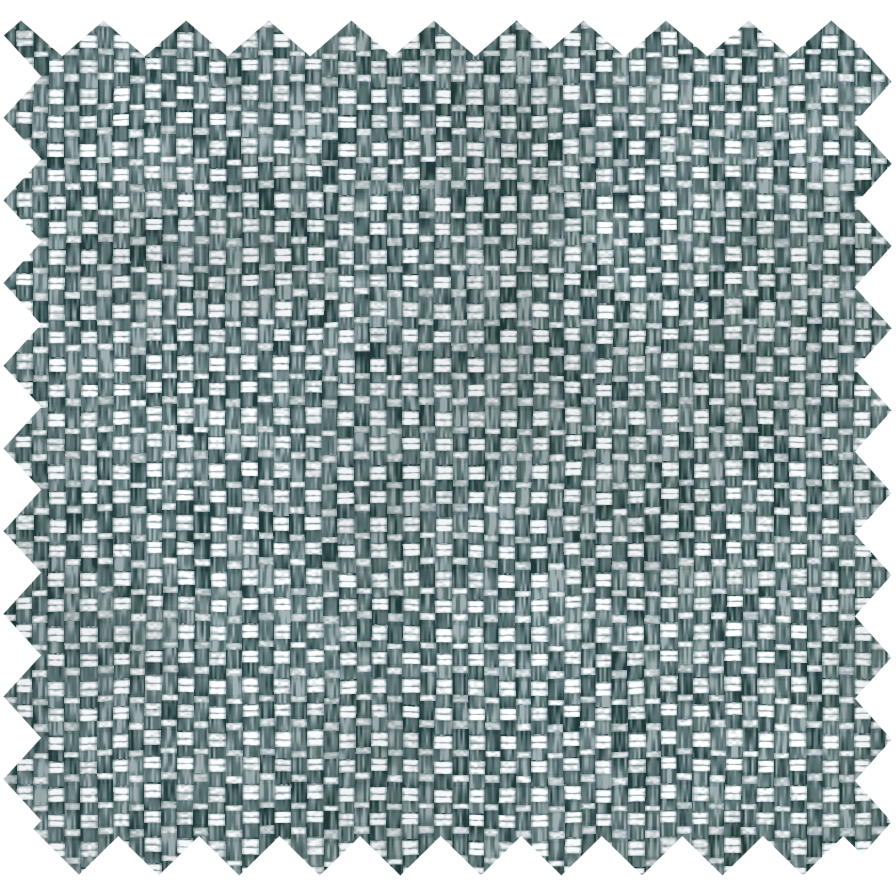
Give the GLSL for this texture, as a Shadertoy shader.

```glsl
// A pinked swatch of two-tone basket weave on white: tall teal warp over pale weft.
// Each repeat is a double pale block beside a long warp float, with a thin crossing
// below; triangle waves cut the zigzag border, and 2x2 samples smooth the result.

const vec2 REPEATS = vec2(27.8, 33.3);  // weave repeats across and down
const vec3 PAPER = vec3(1.0);
const vec3 WARP_DARK = vec3(0.12, 0.22, 0.22);
const vec3 WARP_MID = vec3(0.36, 0.45, 0.455);
const vec3 WARP_LIGHT = vec3(0.62, 0.68, 0.69);
const vec3 WEFT_SHADE = vec3(0.38, 0.46, 0.465);
const vec3 WEFT_LIGHT = vec3(0.97, 0.98, 0.99);

float hash(vec2 p) {
    return fract(sin(dot(p, vec2(127.1, 311.7))) * 43758.5453);
}

float noise(vec2 p) {
    vec2 i = floor(p), f = fract(p);
    f = f * f * (3.0 - 2.0 * f);
    return mix(mix(hash(i), hash(i + vec2(1, 0)), f.x),
               mix(hash(i + vec2(0, 1)), hash(i + vec2(1, 1)), f.x), f.y);
}

// Triangle wave: 0 at a tooth tip, 1 in the valley
float tooth(float t, float tip, float pitch) {
    return 2.0 * abs(fract((t - tip) / pitch + 0.5) - 0.5);
}

// Positive inside the zigzag outline
float swatch(vec2 p) {
    float topShift = 0.0176 * step(0.614, p.x);
    float left = p.x - 0.004 - 0.042 * tooth(p.y, 0.961, 0.0923);
    float right = 0.995 - p.x - 0.041 * tooth(p.y, 0.909, 0.0918);
    float top = 0.977 - p.y - 0.040 * tooth(p.x + topShift, 0.0234, 0.0922);
    float bottom = p.y - 0.023 - 0.044 * tooth(p.x, 0.0872, 0.0899);
    float corner = p.x + p.y - 0.112;
    return min(min(min(left, right), min(top, bottom)), corner) * 0.7;
}

// Rounded brightness across a strand, t in 0..1
float roundness(float t) {
    float s = 2.0 * t - 1.0;
    return sqrt(max(0.0, 1.0 - s * s));
}

// Pale weft: one or two horizontal strands with a faint twist
vec3 weftYarn(vec2 local, float strands, vec2 p, float seed) {
    float body = roundness(fract(local.y * strands));
    float ends = smoothstep(0.0, 0.22, min(local.x, 1.0 - local.x));
    float fibre = noise(p * vec2(260.0, 380.0));
    float light = body * (0.45 + 0.55 * ends) * (0.50 + 0.27 * strands + 0.36 * (seed - 0.5));
    light += 0.45 * (fibre - 0.42);
    return mix(WEFT_SHADE, WEFT_LIGHT, clamp(light, 0.0, 1.0));
}

// Teal warp: fine lengthwise fibres, dark at the flanks and ends
vec3 warpYarn(vec2 local, vec2 p, float seed) {
    float fibre = noise(p * vec2(400.0, 55.0) + seed * 17.0);
    float body = roundness(local.x);
    float ends = smoothstep(0.0, 0.15, min(local.y, 1.0 - local.y));
    float tone = 0.06 + 0.38 * body + 0.08 * ends
               + 0.80 * (fibre - 0.5) + 0.34 * (seed - 0.5);
    vec3 c = mix(WARP_DARK, WARP_MID, smoothstep(-0.05, 0.46, tone));
    return mix(c, WARP_LIGHT, smoothstep(0.42, 0.85, tone));
}

vec3 weave(vec2 p) {
    // Slight drift of the threads
    vec2 drift = vec2(noise(p * vec2(25.0, 12.0)), noise(p * vec2(12.0, 25.0) + 40.0));
    vec2 q = p + 0.004 * (drift - 0.5);

    // Block column, then float column
    float u = q.x * REPEATS.x - 0.50;
    float across = fract(u), blockWidth = 0.52;
    float isFloat = step(blockWidth, across);
    float column = 2.0 * floor(u) + isFloat;
    float x = mix(across / blockWidth, (across - blockWidth) / (1.0 - blockWidth), isFloat);

    // Double row, then thin row, counted downward; each column sits a little off
    float v = (1.0 - q.y) * REPEATS.y - 0.19;
    v += 0.05 * sin(3.14159 * v) + 0.16 * (hash(vec2(column, 5.0)) - 0.5);
    float down = fract(v), doubleHeight = 0.58;
    float isThin = step(doubleHeight, down);
    float row = 2.0 * floor(v) + isThin;
    float y = mix(down / doubleHeight, (down - doubleHeight) / (1.0 - doubleHeight), isThin);

    float seed = hash(vec2(column, row));
    bool weftOnTop = isFloat == isThin;

    // Warp swells over the edges of the weft, most of all over thin rows
    float swell = mix(0.03, 0.15, isThin) + 0.07 * seed;
    bool covered = weftOnTop && min(y, 1.0 - y) > swell;
    float weftY = (y - swell) / (1.0 - 2.0 * swell);
    // Position along the whole float, which runs on past the double row
    float floatSeed = hash(vec2(column, floor(v + 0.21 * isFloat)));
    vec3 c = covered ? weftYarn(vec2(x, weftY), 2.0 - isThin, p, seed)
                     : warpYarn(vec2(x, weftOnTop ? 0.06 : y), p, floatSeed);
    return c * (0.94 + 0.12 * noise(p * 7.0));
}

void mainImage(out vec4 fragColor, in vec2 fragCoord) {
    float pixel = 1.0 / min(iResolution.x, iResolution.y);
    vec3 sum = vec3(0.0);
    for (int k = 0; k < 4; k++) {
        vec2 offset = 0.5 * vec2(k % 2, k / 2) - 0.25;
        vec2 p = (fragCoord + offset) / iResolution.xy;
        float inside = smoothstep(-0.6 * pixel, 0.6 * pixel, swatch(p));
        sum += mix(PAPER, weave(p), inside);
    }
    fragColor = vec4(sum / 4.0, 1.0);
}
```
